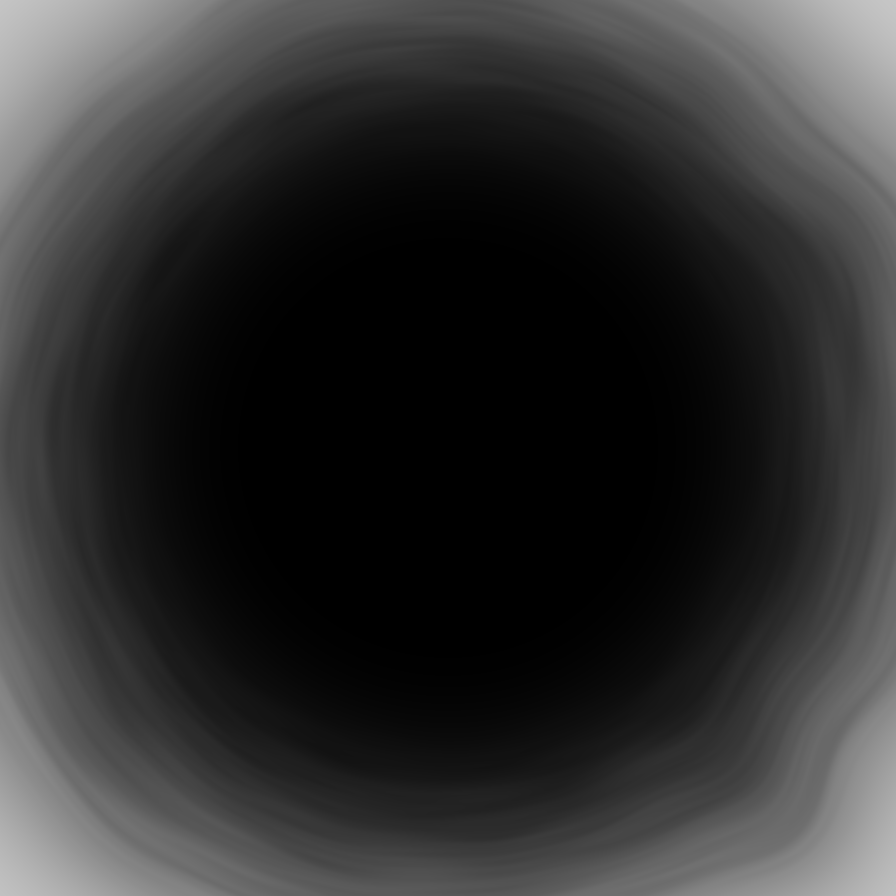
This texture map is drawn by a three.js fragment shader. Its source:

```glsl
varying vec2 vUv;

const vec2 CENTER = vec2(0.5);
const float CORE_RADIUS = 0.2;
const float RIM_RADIUS = 0.55;

vec3 hashGradient(vec3 cell) {
  vec3 p = fract(cell * vec3(0.1031, 0.1030, 0.0973));
  p += dot(p, p.yxz + 33.33);
  return fract((p.xxy + p.yxx) * p.zyx) * 2.0 - 1.0;
}

float cornerDot(vec3 cell, vec3 local, vec3 corner) {
  return dot(hashGradient(cell + corner), local - corner);
}

float gradientNoise(vec3 p) {
  vec3 cell = floor(p);
  vec3 f = fract(p);
  vec3 u = f * f * f * (f * (f * 6.0 - 15.0) + 10.0);
  vec2 e = vec2(0.0, 1.0);
  float near = mix(
    mix(cornerDot(cell, f, e.xxx), cornerDot(cell, f, e.yxx), u.x),
    mix(cornerDot(cell, f, e.xyx), cornerDot(cell, f, e.yyx), u.x), u.y);
  float far = mix(
    mix(cornerDot(cell, f, e.xxy), cornerDot(cell, f, e.yxy), u.x),
    mix(cornerDot(cell, f, e.xyy), cornerDot(cell, f, e.yyy), u.x), u.y);
  return mix(near, far, u.z);
}

// Gaussian lobe facing one direction, angles in degrees
float lobe(vec2 direction, float angle, float width) {
  float a = radians(angle);
  float cosine = dot(direction, vec2(cos(a), sin(a)));
  float spread = radians(width);
  return exp((cosine - 1.0) / (spread * spread));
}

// Uneven outline: positive values push the dark disc outwards
float outlineOffset(vec2 direction, float radius) {
  float bulges = 0.020 * lobe(direction, 24.0, 10.0)
    + 0.026 * lobe(direction, -48.0, 6.0)
    + 0.012 * lobe(direction, -135.0, 20.0)
    + 0.008 * lobe(direction, 112.0, 9.0);
  float dents = 0.012 * lobe(direction, 43.0, 6.0)
    + 0.012 * lobe(direction, -36.0, 6.0)
    + 0.010 * lobe(direction, 130.0, 13.0)
    + 0.008 * lobe(direction, -85.0, 20.0);
  float ripple = 0.012 * gradientNoise(vec3(direction * 4.0 + 7.3, radius * 9.0));
  return bulges - dents + ripple;
}

// Fine layers stretched around the centre
float streaks(vec2 direction, float radius) {
  float sum = 0.0;
  float weight = 1.0;
  float frequency = 28.0;
  for (int i = 0; i < 4; i++) {
    float layer = float(i);
    vec3 p = vec3(direction * (2.2 + layer * 0.8) + layer * 5.7, radius * frequency);
    sum += weight * gradientNoise(p);
    weight *= 0.7;
    frequency *= 1.8;
  }
  return sum;
}

// Slow rise from black that eases off towards the corners
float radialTone(float radius) {
  float rise = 6.4 * pow(max(radius - CORE_RADIUS, 0.0), 2.4);
  return rise / (1.0 + 0.4 * rise * rise);
}

void main() {
  vec2 offset = vUv - CENTER;
  float radius = length(offset);
  vec2 direction = offset / max(radius, 0.0001);

  // Bend the rings more strongly near the outside
  float bend = smoothstep(0.32, 0.54, radius);
  float warped = radius - bend * outlineOffset(direction, radius);

  // Smoke layers fade into both the core and the corners
  float smoke = smoothstep(0.29, 0.48, warped) * (1.0 - smoothstep(0.55, 0.61, warped));
  float rimDistance = (warped - RIM_RADIUS) / 0.009;
  float rim = exp(-rimDistance * rimDistance);

  float tone = radialTone(warped);
  tone += 0.045 * smoke * streaks(direction, warped);
  tone -= 0.022 * rim;

  gl_FragColor = vec4(vec3(clamp(tone, 0.0, 1.0)), 1.0);
}
```
